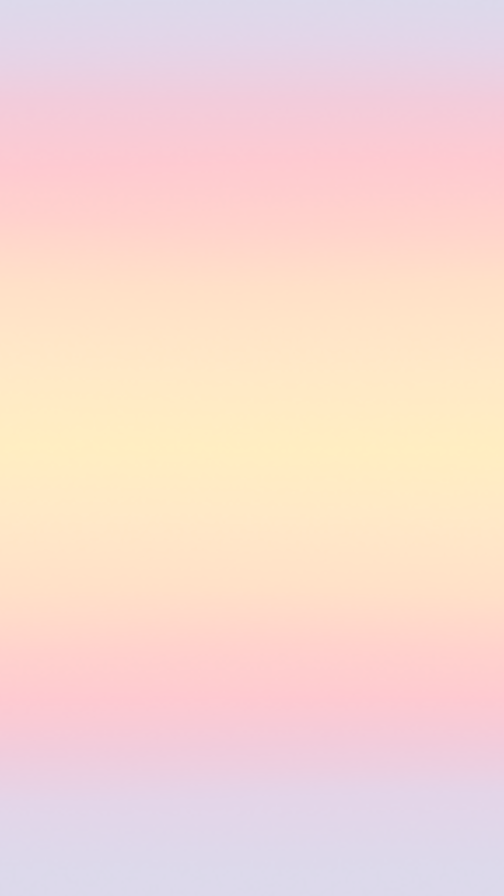
A WebGL 1 fragment shader for this background:

```glsl
precision highp float;
// Pastel sky gradient: lavender, pink and peach bands around a butter-yellow centre.

#define STREAK_SCALE vec2(1.6, 42.0)
#define STREAK_SHIFT 0.007
#define WAVE_SHIFT 0.003
#define GRAIN 0.003

uniform vec2 u_resolution;

const vec3 LAVENDER = vec3(0.865, 0.850, 0.920);
const vec3 LILAC = vec3(0.893, 0.835, 0.910);
const vec3 ORCHID = vec3(0.948, 0.800, 0.860);
const vec3 PINK = vec3(0.995, 0.793, 0.820);
const vec3 CORAL = vec3(1.000, 0.825, 0.802);
const vec3 PEACH = vec3(1.000, 0.878, 0.785);
const vec3 CREAM = vec3(1.000, 0.912, 0.782);
const vec3 BUTTER = vec3(1.000, 0.932, 0.760);

float hash(vec2 p) {
  return fract(sin(dot(p, vec2(127.1, 311.7))) * 43758.5453);
}

float noise(vec2 p) {
  vec2 cell = floor(p);
  vec2 f = fract(p);
  f = f * f * (3.0 - 2.0 * f);
  float low = mix(hash(cell), hash(cell + vec2(1.0, 0.0)), f.x);
  float high = mix(hash(cell + vec2(0.0, 1.0)), hash(cell + vec2(1.0, 1.0)), f.x);
  return mix(low, high, f.y);
}

// Linear progress from one colour stop to the next
float ramp(float start, float end, float y) {
  return clamp((y - start) / (end - start), 0.0, 1.0);
}

// Colour stops from the bottom edge to the top edge
vec3 skyColor(float y) {
  vec3 color = mix(LAVENDER, LILAC, ramp(0.03, 0.108, y));
  color = mix(color, ORCHID, ramp(0.108, 0.167, y));
  color = mix(color, PINK, ramp(0.167, 0.219, y));
  color = mix(color, CORAL, ramp(0.219, 0.278, y));
  color = mix(color, PEACH, ramp(0.278, 0.336, y));
  color = mix(color, CREAM, ramp(0.336, 0.425, y));
  color = mix(color, BUTTER, ramp(0.425, 0.499, y));
  color = mix(color, CREAM, ramp(0.499, 0.590, y));
  color = mix(color, PEACH, ramp(0.590, 0.685, y));
  color = mix(color, CORAL, ramp(0.685, 0.753, y));
  color = mix(color, PINK, ramp(0.753, 0.818, y));
  color = mix(color, ORCHID, ramp(0.818, 0.889, y));
  color = mix(color, LILAC, ramp(0.889, 0.948, y));
  return mix(color, LAVENDER, ramp(0.948, 0.995, y));
}

void main() {
  vec2 uv = gl_FragCoord.xy / u_resolution;

  // Long faint streaks and a slow wave bend the bands
  float streak = noise(uv * STREAK_SCALE) - 0.5;
  float wave = sin(uv.x * 4.0 + uv.y * 9.0);
  float y = uv.y + STREAK_SHIFT * streak + WAVE_SHIFT * wave;

  // Fine grain hides colour steps
  float grain = (noise(uv * vec2(144.0, 256.0)) - 0.5) * GRAIN;
  gl_FragColor = vec4(skyColor(y) + grain, 1.0);
}
```
